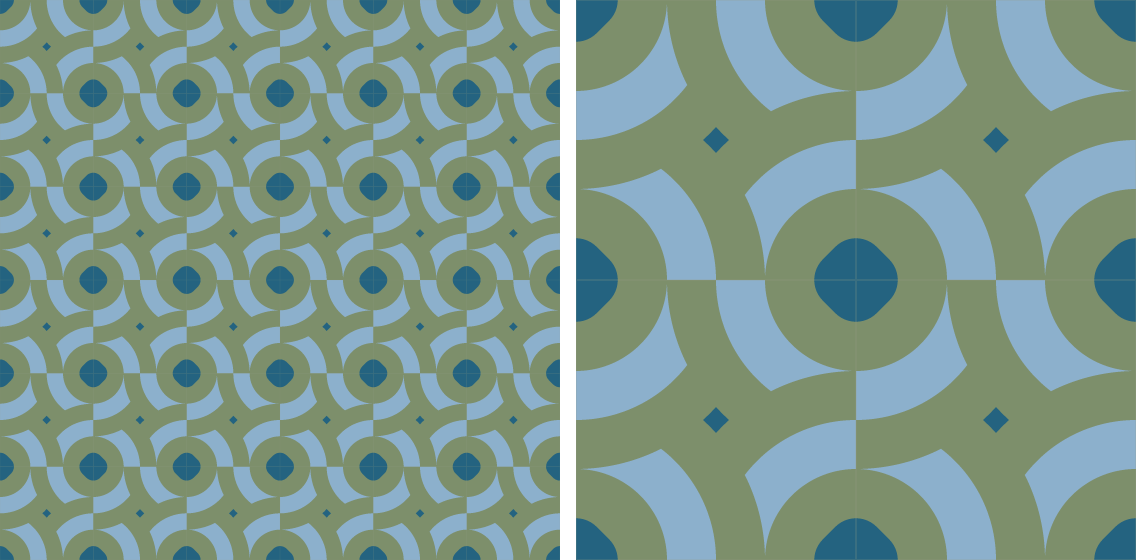
Left, the full canvas; right, a detail of the centre.
Give the GLSL for this pattern, as a three.js fragment shader.

```glsl
varying vec2 vUv;

// Lengths are in units of one tile
#define REPEATS 6.0
#define DISC_RADIUS 0.325
#define BAND_INNER 0.5
#define BAND_OUTER 0.675
#define CORE_DIAMOND 0.045
#define CORE_ROUNDING 0.104
#define SEAM_WIDTH 0.008
#define SEAM_OPACITY 0.2
#define SAMPLES 4

const vec3 OLIVE = vec3(0.49, 0.56, 0.42);
const vec3 SKY = vec3(0.55, 0.69, 0.80);
const vec3 TEAL = vec3(0.14, 0.39, 0.50);
const vec3 SEAM = vec3(0.58, 0.61, 0.52);

// Signed distance to a diamond with rounded corners
float roundedDiamond(vec2 p, float halfSize, float rounding) {
  p = abs(p);
  float along = clamp((p.x - p.y) / halfSize, -1.0, 1.0);
  vec2 nearest = 0.5 * halfSize * vec2(1.0 + along, 1.0 - along);
  float inside = sign(p.x + p.y - halfSize);
  return length(p - nearest) * inside - rounding;
}

// One tile: four corner rings, each woven over its neighbour
vec3 tileColor(vec2 position) {
  vec2 p = fract(position) - 0.5;
  vec3 color = TEAL;
  float crescent = 0.0;
  vec2 q = p;
  for (int corner = 0; corner < 4; corner++) {
    float radius = distance(q, vec2(0.5));
    float nextRadius = distance(q, vec2(0.5, -0.5));
    if (radius < BAND_OUTER) color = OLIVE;
    if (radius > DISC_RADIUS && radius < BAND_INNER && nextRadius > BAND_OUTER) {
      crescent = 1.0;
    }
    q = vec2(-q.y, q.x);
  }
  color = mix(color, SKY, crescent);

  // Dark core at the tile corners
  vec2 fromCorner = 0.5 - abs(p);
  if (roundedDiamond(fromCorner, CORE_DIAMOND, CORE_ROUNDING) < 0.0) color = TEAL;

  // Faint joint between tiles
  float toEdge = min(fromCorner.x, fromCorner.y);
  return mix(color, SEAM, SEAM_OPACITY * step(toEdge, 0.5 * SEAM_WIDTH));
}

void main() {
  // Average a grid of samples over the pixel to smooth all edges
  vec2 footprint = fwidth(vUv);
  vec3 sum = vec3(0.0);
  for (int y = 0; y < SAMPLES; y++) {
    for (int x = 0; x < SAMPLES; x++) {
      vec2 offset = (vec2(float(x), float(y)) + 0.5) / float(SAMPLES) - 0.5;
      sum += tileColor((vUv + offset * footprint) * REPEATS);
    }
  }
  gl_FragColor = vec4(sum / float(SAMPLES * SAMPLES), 1.0);
}
```
